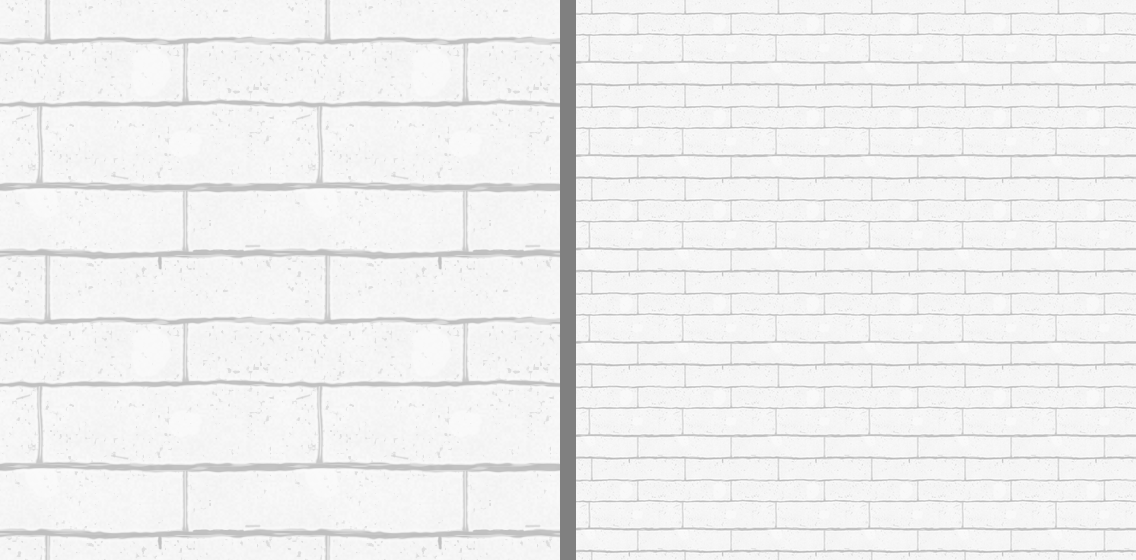
Left, the tile; right, the same tile 3 across and 3 down.
A WebGL 2 fragment shader for this texture:

```glsl
#version 300 es
precision highp float;
// Whitewashed brick wall: four uneven courses per tile, worn joints, pits and pale patches.

uniform vec2 u_resolution;
out vec4 outColor;

const float TILES = 2.0;
// Per course, from the bottom: bed joint height, its half width, and the upright joint above it.
const vec4 BED_LEVEL = vec4(0.091, 0.331, 0.628, 0.859);
const vec4 BED_HALF = vec4(0.0090, 0.0110, 0.0068, 0.0074);
const vec4 UPRIGHT_X = vec4(0.666, 0.141, 0.667, 0.165);
const vec4 PIT_DENSITY = vec4(0.00, 0.05, 0.09, 0.03);

const vec3 PAINT = vec3(0.963);
const vec3 PALE = vec3(0.984);
const vec3 MORTAR = vec3(0.755);
const vec3 STREAK = vec3(0.90);
const vec3 PIT = vec3(0.82);

float hash(vec2 p) {
  vec3 q = fract(p.xyx * vec3(0.1031, 0.1030, 0.0973));
  q += dot(q, q.yzx + 33.33);
  return fract((q.x + q.y) * q.z);
}

// Value noise on the unit tile; wraps after a whole number of cells.
float noise(vec2 p, vec2 cells, float seed) {
  vec2 g = p * cells, i = floor(g), f = g - i;
  f = f * f * (3.0 - 2.0 * f);
  vec2 a = mod(i, cells) + seed * 17.0, b = mod(i + 1.0, cells) + seed * 17.0;
  return mix(mix(hash(a), hash(vec2(b.x, a.y)), f.x),
             mix(hash(vec2(a.x, b.y)), hash(b), f.x), f.y);
}

float fbm(vec2 p, vec2 cells, float seed) {
  return 0.5 * noise(p, cells, seed) + 0.3 * noise(p, cells * 2.0, seed + 1.0)
       + 0.2 * noise(p, cells * 4.0, seed + 2.0);
}

vec2 wrapped(vec2 d) { return fract(d + 0.5) - 0.5; }

float segment(vec2 p, vec2 a, vec2 b) {
  vec2 d = wrapped(p - a), ab = b - a;
  return length(d - ab * clamp(dot(d, ab) / dot(ab, ab), 0.0, 1.0));
}

float fill(float d, float soft) { return 1.0 - smoothstep(-soft, soft, d); }

float bedHeight(int i, float x) {
  float seed = float(i) * 5.0 + 3.0;
  return BED_LEVEL[i] + 0.018 * (noise(vec2(x, 0.0), vec2(5.0, 1.0), seed) - 0.5)
       + 0.005 * (noise(vec2(x, 0.0), vec2(27.0, 1.0), seed + 1.0) - 0.5);
}

// Rough scratch or smear of paint.
float scratch(vec2 p, vec2 a, vec2 b, float radius, float soft) {
  float ragged = fbm(p, vec2(36.0, 60.0), 41.0);
  return fill(segment(p, a, b) - radius * (0.35 + 1.1 * ragged), soft);
}

float patchMask(vec2 p, vec2 center, float radius) {
  float d = length(wrapped(p - center)) - radius;
  return fill(d + 0.06 * (fbm(p, vec2(12.0), 51.0) - 0.5), 0.006);
}

void main() {
  vec2 p = fract(gl_FragCoord.xy / u_resolution * TILES);
  float soft = TILES / min(u_resolution.x, u_resolution.y);
  float rough = noise(p, vec2(48.0, 90.0), 7.0) - 0.5;

  // Distances to the bed and upright joints.
  float bedD = 1.0, uprightD = 1.0, core = 0.0, density = 0.0;
  for (int i = 0; i < 4; i++) {
    float seed = float(i) * 7.0 + 60.0;
    float low = bedHeight(i, p.x), high = bedHeight((i + 1) % 4, p.x);
    float dy = wrapped(vec2(p.y - low)).y;
    float swell = 0.72 + 0.56 * noise(p, vec2(9.0, 1.0), seed);
    bedD = min(bedD, abs(dy) - BED_HALF[i] * swell - 0.004 * rough);

    float t = fract(p.y - low) / fract(high - low);
    if (t < 1.0) {
      float sway = 0.012 * (noise(p, vec2(1.0, 7.0), seed + 2.0) - 0.5);
      float dx = wrapped(vec2(p.x - UPRIGHT_X[i] - sway)).x;
      float halfWidth = 0.0062 + 0.010 * exp(-t * 14.0) + 0.004 * exp((t - 1.0) * 16.0);
      uprightD = abs(dx) - halfWidth - 0.003 * rough;
      float shift = 0.004 * (noise(p, vec2(1.0, 5.0), seed + 3.0) - 0.5);
      core = fill(abs(dx - shift) - 0.0022, soft) * smoothstep(0.04, 0.15, t);
      density = PIT_DENSITY[i] + 0.05 * smoothstep(0.45, 1.0, t);
    }
  }
  float jointD = min(bedD, uprightD);

  // Painted faces: cloudy tone, grain and pale patches.
  vec3 color = PAINT + 0.022 * (fbm(p, vec2(7.0, 9.0), 11.0) - 0.5)
             + 0.022 * (noise(p, vec2(128.0), 13.0) - 0.5);
  float pale = max(patchMask(p, vec2(0.15, 0.285), 0.060),
               max(patchMask(p, vec2(0.53, 0.740), 0.070), patchMask(p, vec2(0.65, 0.480), 0.058)));
  color = mix(color, PALE, 0.65 * pale);

  // Pits gather in cloudy groups.
  float cluster = density + 0.30 * (fbm(p, vec2(10.0, 12.0), 21.0) - 0.5);
  float grit = 0.75 * noise(p, vec2(88.0, 76.0), 23.0) + 0.25 * noise(p, vec2(150.0), 25.0);
  float pits = smoothstep(0.80, 0.98, grit + cluster);
  color = mix(color, PIT, 0.65 * pits * (1.0 - 0.6 * pale));

  // Raised bright lip and soft grime beside the joints.
  color = mix(color, PALE, 0.6 * fill(abs(jointD - 0.008) - 0.003, 0.004));
  color = mix(color, STREAK, 0.75 * fill(jointD - 0.003, 0.003));

  // Mortar with drawn-out light streaks.
  float drawn = smoothstep(0.60, 0.82, noise(p, vec2(14.0, 150.0), 31.0));
  vec3 bedColor = mix(MORTAR, STREAK, 0.65 * drawn) + 0.03 * rough;
  color = mix(color, mix(MORTAR + 0.035, PALE, 0.75 * core), fill(uprightD, soft));
  color = mix(color, bedColor, fill(bedD, soft));

  // Drip, smear and scuffs.
  float drip = scratch(p, vec2(0.570, 0.085), vec2(0.573, 0.042), 0.006, soft);
  float smear = scratch(p, vec2(0.695, 0.103), vec2(0.865, 0.100), 0.007, soft);
  color = mix(color, MORTAR, max(drip, smear));
  float scuff = max(scratch(p, vec2(0.880, 0.121), vec2(0.925, 0.121), 0.004, soft),
                max(scratch(p, vec2(0.400, 0.372), vec2(0.455, 0.362), 0.003, soft),
                    scratch(p, vec2(0.060, 0.575), vec2(0.105, 0.588), 0.003, soft)));
  color = mix(color, PIT, 0.8 * scuff);

  outColor = vec4(clamp(color, 0.0, 1.0), 1.0);
}
```
